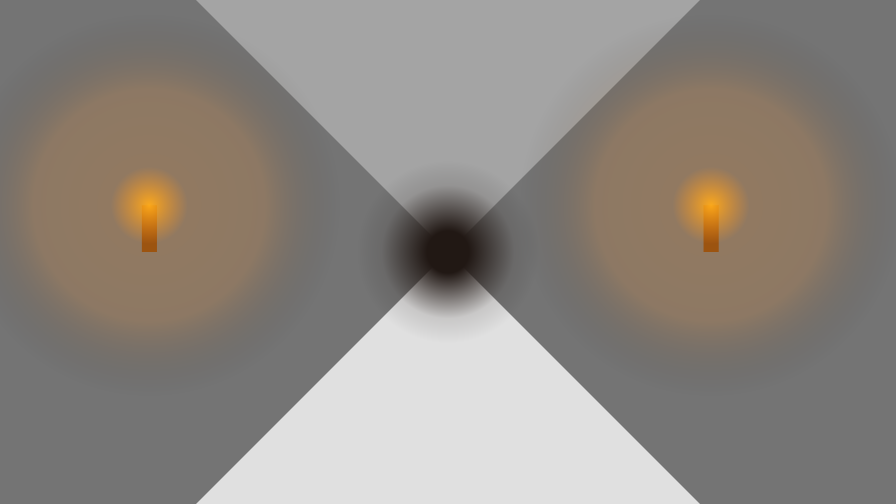
Give the GLSL for this background, as a Shadertoy shader.

```glsl
const vec3 WALL = vec3(0.455);
const vec3 CEILING = vec3(0.643);
const vec3 FLOOR = vec3(0.878);
const vec3 STICK = vec3(0.51, 0.27, 0.055);
const vec3 FLAME = vec3(1.0, 0.67, 0.10);
const vec3 AMBER = vec3(1.0, 0.55, 0.10);
const vec3 SHADOW = vec3(0.13, 0.095, 0.08);

// Linear ramp from 0 at a to 1 at b
float ramp(float a, float b, float x) {
    return clamp((x - a) / (b - a), 0.0, 1.0);
}

// Antialiased coverage of a signed distance
float fill(float dist, float pixel) {
    return 1.0 - smoothstep(-0.5 * pixel, 0.5 * pixel, dist);
}

float boxDistance(vec2 p, vec2 halfSize) {
    vec2 q = abs(p) - halfSize;
    return length(max(q, 0.0)) + min(max(q.x, q.y), 0.0);
}

// Corridor: four planes meeting along the diagonals
vec3 corridor(vec2 p, float pixel) {
    float wallDist = (abs(p.y) - abs(p.x)) * 0.70711;
    vec3 level = mix(FLOOR, CEILING, step(0.0, p.y));
    return mix(level, WALL, fill(wallDist, pixel));
}

// Torch: a stick below a hot core and a wide amber halo
vec3 addTorch(vec3 color, vec2 p, float pixel) {
    float stick = boxDistance(p + vec2(0.0, 0.0463), vec2(0.015, 0.0463));
    color = mix(color, STICK, fill(stick, pixel));

    float r = length(p) / 0.382;
    float core = ramp(0.2, 0.0, r);
    float rim = ramp(0.6, 1.0, r);
    float alpha = mix(0.21, 0.18, ramp(0.2, 0.6, r)) * (1.0 - rim);
    alpha = mix(alpha, 0.96, core);
    vec3 glow = mix(AMBER, FLAME, core) * (1.0 - rim);
    return mix(color, glow, alpha);
}

// Far end: solid dark centre, soft falloff and a faint outer ring
vec3 addDarkness(vec3 color, vec2 p) {
    float r = length(p);
    float ring = ramp(0.132, 0.181, r);
    float alpha = mix(1.0, 0.12, ramp(0.042, 0.132, r)) * (1.0 - ring);
    return mix(color, SHADOW * (1.0 - ring), alpha);
}

void mainImage(out vec4 fragColor, in vec2 fragCoord) {
    float pixel = 1.0 / iResolution.y;
    vec2 p = (fragCoord - 0.5 * iResolution.xy) * pixel;

    vec3 color = corridor(p, pixel);
    color = addDarkness(color, p);
    color = addTorch(color, p - vec2(-0.5926, 0.0926), pixel);
    color = addTorch(color, p - vec2(0.522, 0.0926), pixel);

    fragColor = vec4(color, 1.0);
}
```
